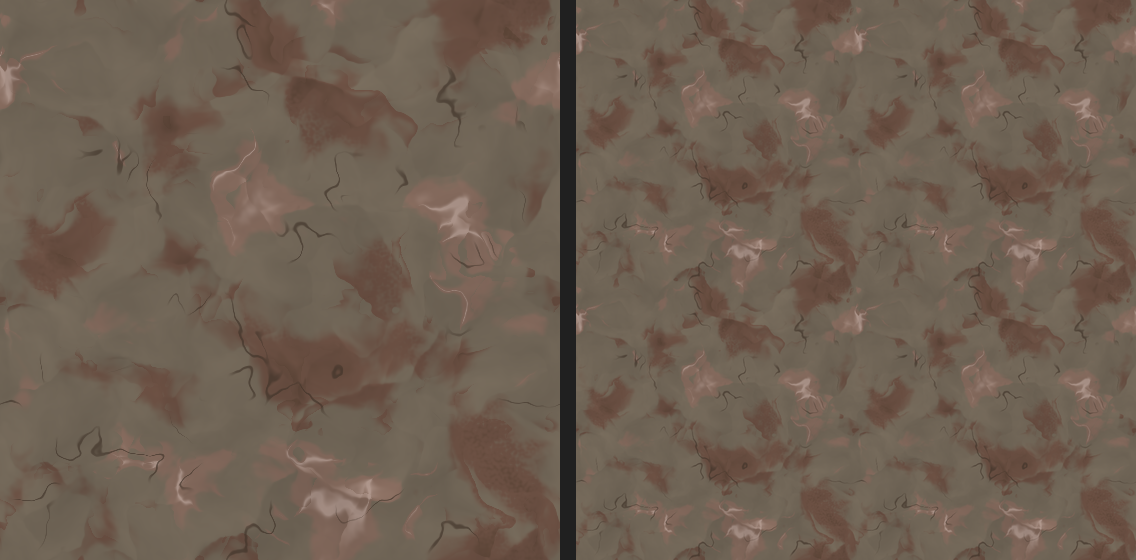
Left, the tile; right, the same tile 2 across and 2 down.
Write a Shadertoy shader that draws this texture.

```glsl
const vec3 DEEP_BROWN = vec3(0.36, 0.27, 0.215);
const vec3 RED_BROWN  = vec3(0.41, 0.305, 0.255);
const vec3 OLIVE_GREY = vec3(0.438, 0.395, 0.338);
const vec3 DUSTY_PINK = vec3(0.50, 0.40, 0.35);
const vec3 PALE_PINK  = vec3(0.65, 0.56, 0.52);
const vec3 CRACK_DARK = vec3(0.25, 0.20, 0.16);

const float BASE_FREQ   = 4.0;   // repeats per canvas
const float FACET_FREQ  = 6.0;
const float VEIN_FREQ   = 5.0;
const float CRACK_FREQ  = 7.0;
const float SPECK_FREQ  = 150.0;
const float WARP        = 0.055;
const float FINE_WARP   = 0.009;
const float FACET_TILT  = 0.30;
const float CHIP_DEPTH  = 0.34;
const float FACET_SHARP = 40.0;
const float TONE_BIAS   = 0.04;

// Integer hash of a lattice point, two values in 0..1
vec2 hash2(vec2 cell, float seed) {
    uvec3 v = uvec3(ivec3(vec3(cell, seed))) * 1664525u + 1013904223u;
    v.x += v.y * v.z; v.y += v.z * v.x; v.z += v.x * v.y;
    v ^= v >> 16u;
    v.x += v.y * v.z; v.y += v.z * v.x;
    return vec2(v.xy >> 8u) / 16777216.0;
}

float corner(vec2 cell, vec2 offset, float period, float seed) {
    float angle = 6.28319 * hash2(mod(cell, period), seed).x;
    return dot(vec2(cos(angle), sin(angle)), offset);
}

// Gradient noise that wraps after one canvas
float noise(vec2 uv, float freq, float seed) {
    vec2 p = uv * freq, i = floor(p), f = p - i;
    vec2 s = f * f * f * (f * (f * 6.0 - 15.0) + 10.0);
    vec2 e = vec2(1.0, 0.0);
    float low = mix(corner(i, f, freq, seed), corner(i + e, f - e, freq, seed), s.x);
    float high = mix(corner(i + e.yx, f - e.yx, freq, seed), corner(i + 1.0, f - 1.0, freq, seed), s.x);
    return mix(low, high, s.y);
}

float fbm(vec2 uv, float freq, int octaves, float seed) {
    float sum = 0.0, amp = 1.0;
    for (int i = 0; i < octaves; i++) {
        sum += amp * noise(uv, freq, seed + float(i));
        freq *= 2.0;
        amp *= 0.5;
    }
    return sum;
}

// Tilted planes, one per cell, meeting in narrow smoothed creases
float facets(vec2 uv, float freq, float seed) {
    vec2 p = uv * freq, base = floor(p);
    float sum = 0.0, total = 0.0;
    for (int y = -1; y <= 1; y++)
    for (int x = -1; x <= 1; x++) {
        vec2 cell = base + vec2(x, y), id = mod(cell, freq);
        vec2 d = p - cell - hash2(id, seed);
        vec2 slope = hash2(id, seed + 1.0) * 2.0 - 1.0;
        float weight = exp(-FACET_SHARP * dot(d, d)) + 1e-30;
        sum += weight * dot(slope, d);
        total += weight;
    }
    return sum / total;
}

// Hollow with a sharp rim that fades inward
float chip(vec2 uv, float freq, float seed) {
    float inside = fbm(uv, freq, 4, seed) - 0.08;
    float broken = smoothstep(-0.15, 0.25, noise(uv, freq + 1.0, seed + 7.0));
    return smoothstep(0.0, 0.02, inside) * exp(-max(inside, 0.0) * 7.0) * broken;
}

void mainImage(out vec4 fragColor, in vec2 fragCoord) {
    vec2 uv = fragCoord / iResolution.xy;

    // Bent coordinates
    vec2 p = uv + WARP * vec2(fbm(uv, 4.0, 3, 10.0), fbm(uv, 4.0, 3, 20.0));
    vec2 q = p + FINE_WARP * vec2(fbm(uv, 20.0, 3, 30.0), fbm(uv, 20.0, 3, 40.0));

    // Rock relief
    float base = fbm(p, BASE_FREQ, 5, 50.0);
    float planes = facets(q, FACET_FREQ, 60.0) + 0.5 * facets(q, FACET_FREQ * 2.0 + 1.0, 64.0);
    float tone = TONE_BIAS + 0.9 * base + FACET_TILT * planes;
    tone -= CHIP_DEPTH * chip(q, 4.0, 70.0);
    tone -= 0.5 * CHIP_DEPTH * chip(q, 9.0, 90.0);

    // Pale veins on the raised parts
    float vein = abs(fbm(q, VEIN_FREQ, 3, 110.0));
    float raised = smoothstep(0.0, 0.35, base) * smoothstep(-0.2, 0.2, noise(uv, 6.0, 118.0));
    tone += raised * (0.18 * exp(-vein * 11.0) + 0.35 * exp(-vein * 45.0));

    // Grain in the hollows
    float hollow = 1.0 - smoothstep(-0.40, -0.12, tone);
    float dusty = hollow * smoothstep(0.0, 0.3, noise(uv, 5.0, 120.0));
    tone += 0.28 * dusty * noise(uv, SPECK_FREQ, 125.0);

    // Colour by height
    vec3 color = mix(DEEP_BROWN, RED_BROWN, smoothstep(-0.75, -0.36, tone));
    color = mix(color, OLIVE_GREY, smoothstep(-0.34, -0.06, tone));
    color = mix(color, DUSTY_PINK, smoothstep(0.27, 0.43, tone));
    color = mix(color, PALE_PINK, smoothstep(0.50, 0.88, tone));

    // Soft mottling and facet light
    color *= 1.0 + 0.06 * fbm(q, 12.0, 4, 130.0) + 0.07 * planes;

    // Short broken cracks
    float crack = abs(fbm(q, CRACK_FREQ, 3, 140.0));
    float open = smoothstep(0.12, 0.35, noise(uv, 8.0, 150.0));
    color = mix(color, CRACK_DARK, 0.65 * open * (1.0 - smoothstep(0.006, 0.03, crack)));

    fragColor = vec4(color, 1.0);
}
```
